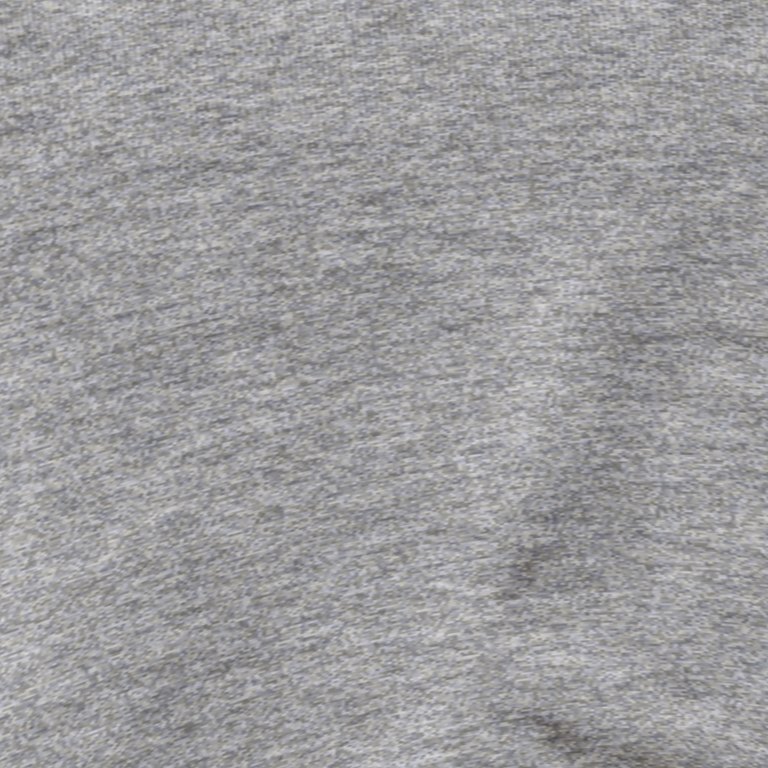
Give the GLSL for this texture, as a WebGL 1 fragment shader.

```glsl
precision highp float;
uniform vec2 u_resolution;

float hash(vec2 p) {
  vec3 q = fract(vec3(p.xyx) * 0.1031);
  q += dot(q, q.yzx + 33.33);
  return fract((q.x + q.y) * q.z);
}

// One row of noise, shifted at random so that rows do not line up
float rowNoise(float x, float row) {
  x += 37.0 * hash(vec2(row, 7.0));
  float cell = floor(x);
  float t = smoothstep(0.0, 1.0, x - cell);
  return mix(hash(vec2(cell, row)), hash(vec2(cell + 1.0, row)), t);
}

// Staggered noise centred on zero
float fibre(vec2 p) {
  p += 100.0;
  float row = floor(p.y);
  float t = smoothstep(0.0, 1.0, p.y - row);
  return mix(rowNoise(p.x, row), rowNoise(p.x, row + 1.0), t) - 0.5;
}

// Soft elliptical spot, turned by an angle
float spot(vec2 p, vec2 centre, vec2 radius, float angle) {
  float c = cos(angle), s = sin(angle);
  vec2 d = p - centre;
  d = vec2(c * d.x + s * d.y, c * d.y - s * d.x) / radius;
  return exp(-dot(d, d));
}

// Broad light and shade of the draped cloth
float drape(vec2 p) {
  float d = p.x - (0.54 + 0.2 * p.y + 0.2 * p.y * p.y);
  float fade = 1.0 - smoothstep(0.6, 0.9, p.y);
  float ridge = exp(-d * d / 0.004);
  float valley = exp(-pow((d - 0.12) / 0.07, 2.0)) * smoothstep(0.12, 0.3, p.y);
  float shade = fade * (0.045 * ridge - 0.06 * valley);
  shade += 0.045 * spot(p, vec2(0.0, 0.25), vec2(0.09, 0.4), 0.0);
  shade += 0.025 * spot(p, vec2(0.4, 1.0), vec2(0.8, 0.18), 0.0);
  shade -= 0.035 * spot(p, vec2(0.27, 0.14), vec2(0.08, 0.2), -0.3);
  shade -= 0.025 * spot(p, vec2(0.45, 0.7), vec2(0.35, 0.15), 0.2);
  shade -= 0.11 * spot(p, vec2(0.68, 0.25), vec2(0.05, 0.02), 1.1);
  shade += 0.04 * spot(p, vec2(0.77, 0.12), vec2(0.14, 0.04), -0.4);
  shade -= 0.16 * spot(p, vec2(0.73, 0.045), vec2(0.04, 0.02), -0.5);
  shade -= 0.15 * spot(p, vec2(0.85, 0.005), vec2(0.1, 0.028), -0.2);
  return shade;
}

void main() {
  vec2 p = gl_FragCoord.xy / u_resolution;

  // Thread coordinates: steep at lower left, level at the right
  float bend = mix(0.4, 0.15, p.y) * (p.x - p.x * p.x * p.x / 2.2);
  vec2 thread = vec2(p.x + 0.15 * p.y, p.y - bend);

  // Heathered yarn, from long streaks down to fine grain
  float streak = fibre(thread * vec2(42.0, 225.0));
  float yarn = 0.15 * streak;
  yarn += 0.085 * fibre(thread * vec2(15.0, 95.0) + 31.0);
  yarn += 0.04 * fibre(thread * vec2(9.0, 22.0) + 53.0);
  yarn += 0.24 * fibre(thread * vec2(185.0, 330.0) + 71.0);
  yarn -= 0.06 * smoothstep(0.26, 0.5, streak);

  // Faint knit ribs near the top
  float ribs = sin(6.2832 * 140.0 * (p.x + 0.1 * p.y));
  yarn += 0.014 * ribs * smoothstep(0.65, 0.95, p.y);

  float shade = drape(p);
  vec3 colour = vec3(0.618, 0.614, 0.621) + shade + yarn;

  // Warm and cool flecks, warmer in deep shade
  float tint = fibre(thread * vec2(110.0, 210.0) + 17.0);
  colour += vec3(0.03, 0.018, -0.05) * tint;
  colour -= vec3(-0.1, 0.0, 0.12) * max(-shade - 0.06, 0.0);

  gl_FragColor = vec4(clamp(colour, 0.0, 1.0), 1.0);
}
```
